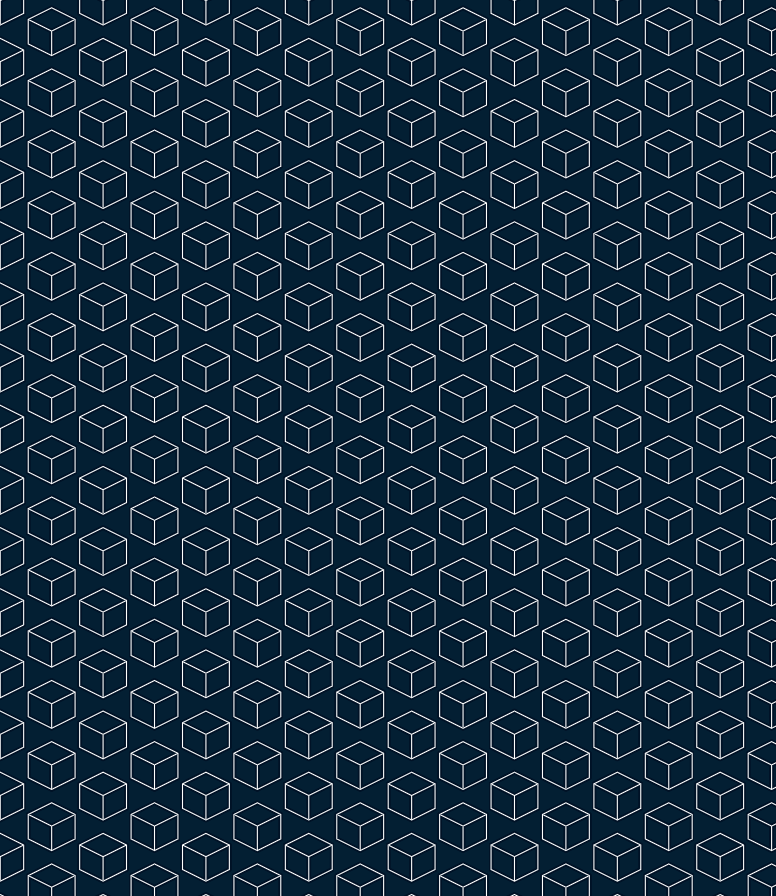
Reproduce this pattern procedurally as a Shadertoy shader.

```glsl
// Staggered columns of thin white wireframe cubes on deep navy.

// Lengths are measured in column spacings.
const float COLUMNS = 15.09;               // column spacings across the canvas
const float ROW_PITCH = 1.1892;            // distance between cubes in a column
const vec2 GRID_ORIGIN = vec2(0.0045, 0.17);

const float HALF_WIDTH = 0.4555;           // cube centre to side edge
const float RISE = 0.2266;                 // climb of a slanted edge
const float SIDE_HEIGHT = 0.476;           // length of an upright edge
const float LINE_WIDTH = 0.0211;
const float GROOVE_REACH = 0.048;          // darker rim beside each line

const vec3 NAVY = vec3(0.01, 0.12, 0.20);
const vec3 GROOVE = vec3(0.00, 0.07, 0.15);
const vec3 WHITE = vec3(1.0);

float segmentDistance(vec2 p, vec2 a, vec2 b) {
    vec2 ab = b - a;
    float t = clamp(dot(p - a, ab) / dot(ab, ab), 0.0, 1.0);
    return length(p - a - ab * t);
}

// Offset from the nearest cube centre; alternate columns shift half a row.
vec2 staggeredCell(vec2 p, float pitch) {
    float column = floor(p.x + 0.5);
    float shift = 0.5 * mod(column + 1.0, 2.0);
    float row = fract(p.y / pitch - shift + 0.5) - 0.5;
    return vec2(p.x - column, row * pitch);
}

// Distance to the visible edges, with the front corner at the origin.
float cubeEdges(vec2 p, float halfWidth, float rise, float height) {
    p.x = abs(p.x);
    vec2 front = vec2(0.0);
    vec2 back = vec2(0.0, 2.0 * rise);
    vec2 side = vec2(halfWidth, rise);
    vec2 drop = vec2(0.0, -height);

    float d = segmentDistance(p, back, side);
    d = min(d, segmentDistance(p, front, side));
    d = min(d, segmentDistance(p, front, drop));
    d = min(d, segmentDistance(p, side, side + drop));
    return min(d, segmentDistance(p, drop, side + drop));
}

// Share of a pixel covered by a line, exact even for hairlines.
float lineCoverage(float d, float width, float pixel) {
    float outer = clamp((0.5 * width - d) / pixel + 0.5, 0.0, 1.0);
    float inner = clamp((-0.5 * width - d) / pixel + 0.5, 0.0, 1.0);
    return outer - inner;
}

void mainImage(out vec4 fragColor, in vec2 fragCoord) {
    float pixel = COLUMNS / iResolution.x;
    vec2 p = fragCoord * pixel - GRID_ORIGIN;

    vec2 cell = staggeredCell(p, ROW_PITCH);
    float d = cubeEdges(cell, HALF_WIDTH, RISE, SIDE_HEIGHT);

    // Dark rim first, then the line over it
    float groove = 1.0 - smoothstep(0.8 * GROOVE_REACH, 1.2 * GROOVE_REACH, d);
    vec3 color = mix(NAVY, GROOVE, groove);
    color = mix(color, WHITE, lineCoverage(d, LINE_WIDTH, pixel));

    fragColor = vec4(color, 1.0);
}
```
